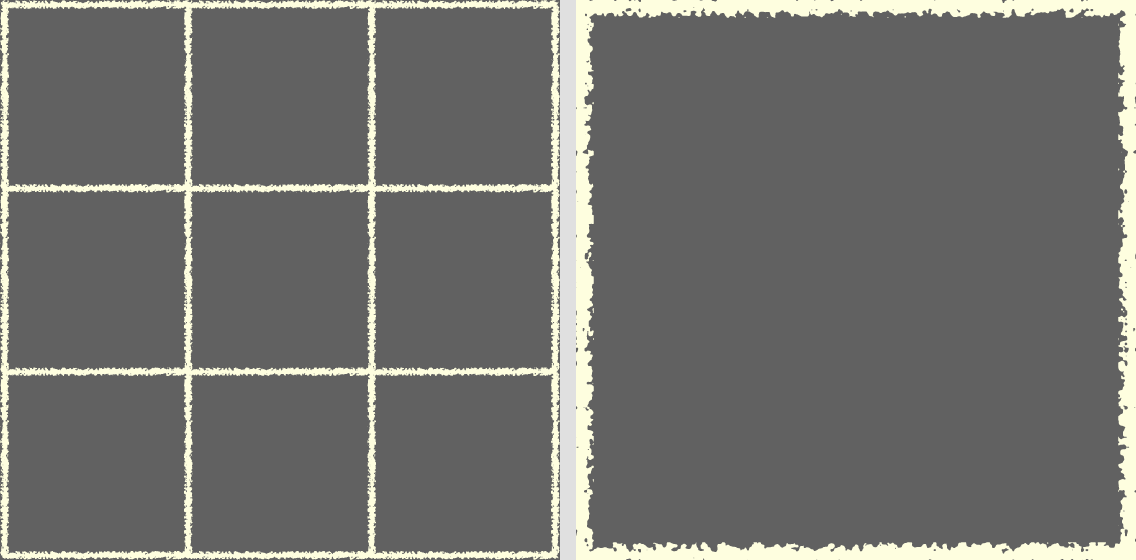
Left, the full canvas; right, a detail of the centre.
This pattern is drawn by a WebGL 2 fragment shader. Its source:

```glsl
#version 300 es
precision highp float;
// A three by three grid of grey square tiles outlined in worn, chalky cream paint.
// The distance to the nearest tile border is compared with a noisy stroke width;
// the noise wraps at every tile, so each one carries the same chips and specks.

uniform vec2 u_resolution;
out vec4 fragColor;

const vec3 TILE_GREY = vec3(0.38, 0.38, 0.38);
const vec3 CHALK_CREAM = vec3(0.995, 0.995, 0.875);

const float TILE_COUNT = 3.0;      // tiles across and down
const float TILE_SIZE = 0.3277;    // tile pitch, in canvas units
const float HALF_WIDTH = 0.0056;   // mean half width of the stroke
const float MAX_HALF_WIDTH = 0.0078;
const float WEAR = 0.0115;         // how far noise shifts the stroke edge
const float GRAIN = 112.0;         // noise cells per tile, a whole number
const float FINE_SHARE = 0.35;     // weight of the finer noise octave
const int SAMPLES = 4;             // antialiasing samples per axis

// Integer hash of a lattice point, giving 0 to 1.
float hash(vec2 cell) {
    uvec2 k = uvec2(cell) * uvec2(1597u, 3571u);
    uint h = (k.x ^ (k.y << 8)) * 747796u + 28913u;
    h = (h ^ (h >> 15)) * 739981u;
    h = (h ^ (h >> 13)) * 668265u;
    h ^= h >> 16;
    return float(h & 65535u) / 65535.0;
}

// Smooth value noise that repeats after the given number of cells.
float wrappedNoise(vec2 p, float period) {
    vec2 cell = floor(p);
    vec2 f = fract(p);
    vec2 blend = f * f * (3.0 - 2.0 * f);
    vec2 lo = mod(cell, period);
    vec2 hi = mod(cell + 1.0, period);
    float bottom = mix(hash(lo), hash(vec2(hi.x, lo.y)), blend.x);
    float top = mix(hash(vec2(lo.x, hi.y)), hash(hi), blend.x);
    return mix(bottom, top, blend.y);
}

// Distance to the nearest tile border, in canvas units.
float borderDistance(vec2 grid) {
    vec2 outside = abs(grid - 0.5 * TILE_COUNT) - 0.5 * TILE_COUNT;
    vec2 toLine = 0.5 - abs(fract(grid) - 0.5);
    float inner = min(toLine.x, toLine.y);
    float outer = length(max(outside, 0.0));
    return TILE_SIZE * (max(outside.x, outside.y) > 0.0 ? outer : inner);
}

// One inside the painted stroke, zero on the bare tile.
float chalkStroke(vec2 uv) {
    vec2 grid = (uv - 0.5) / TILE_SIZE + 0.5 * TILE_COUNT;
    float coarse = wrappedNoise(grid * GRAIN, GRAIN);
    float fine = wrappedNoise(grid * GRAIN * 2.0, GRAIN * 2.0);
    float grain = mix(coarse, fine, FINE_SHARE) - 0.5;
    float halfWidth = min(HALF_WIDTH + WEAR * grain, MAX_HALF_WIDTH);
    return step(borderDistance(grid), halfWidth);
}

void main() {
    // Average a small grid of samples within the pixel.
    vec2 corner = floor(gl_FragCoord.xy);
    float coverage = 0.0;
    for (int y = 0; y < SAMPLES; y++) {
        for (int x = 0; x < SAMPLES; x++) {
            vec2 offset = (vec2(x, y) + 0.5) / float(SAMPLES);
            coverage += chalkStroke((corner + offset) / u_resolution);
        }
    }
    coverage /= float(SAMPLES * SAMPLES);
    fragColor = vec4(mix(TILE_GREY, CHALK_CREAM, coverage), 1.0);
}
```
